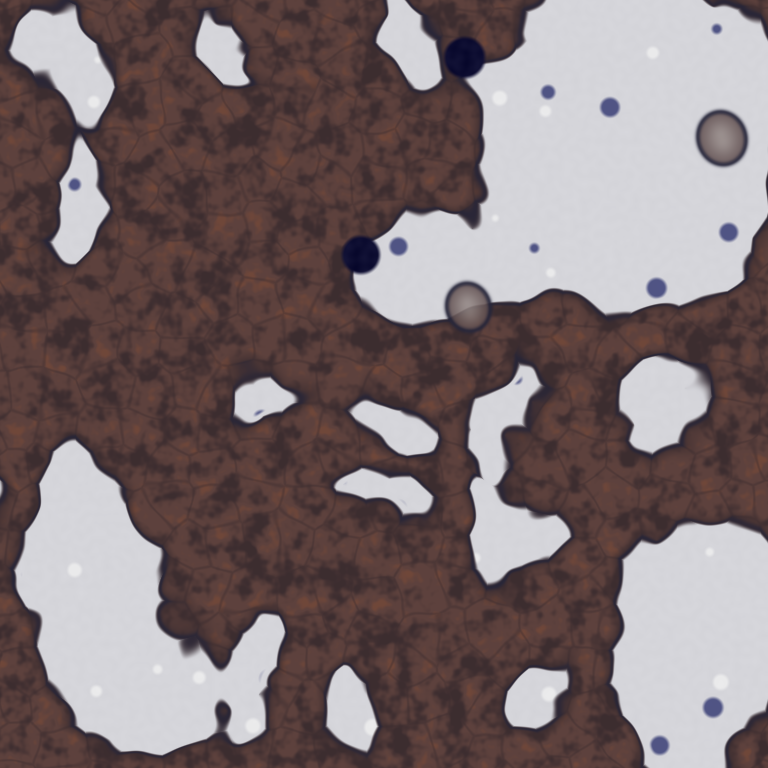
This texture is drawn by a Shadertoy shader. Its source:

```glsl
// Stained brown tissue with pale irregular cavities, dark rims and blue droplets.

const vec3 PALE = vec3(0.835, 0.835, 0.855);
const vec3 BROWN = vec3(0.365, 0.255, 0.238);
const vec3 UMBER = vec3(0.235, 0.175, 0.185);
const vec3 RUST = vec3(0.46, 0.285, 0.22);
const vec3 RIM_BLUE = vec3(0.14, 0.14, 0.22);
const vec3 DROP_BLUE = vec3(0.22, 0.24, 0.46);
const vec3 NAVY = vec3(0.05, 0.05, 0.19);

vec2 hash2(vec2 p, float seed) {
    vec3 q = fract(vec3(p.xyx + seed) * vec3(0.1031, 0.1030, 0.0973));
    q += dot(q, q.yzx + 33.33);
    return fract((q.xx + q.yz) * q.zy);
}

vec2 gradientAt(vec2 cell) {
    float angle = 6.2832 * hash2(cell, 7.0).x;
    return vec2(cos(angle), sin(angle));
}

// Gradient noise, roughly -0.7 to 0.7.
float gnoise(vec2 p) {
    vec2 i = floor(p), f = fract(p);
    vec2 u = f * f * f * (f * (f * 6.0 - 15.0) + 10.0);
    vec2 e = vec2(1.0, 0.0);
    float low = mix(dot(gradientAt(i), f), dot(gradientAt(i + e), f - e), u.x);
    float high = mix(dot(gradientAt(i + e.yx), f - e.yx),
                     dot(gradientAt(i + 1.0), f - 1.0), u.x);
    return mix(low, high, u.y);
}

vec2 warp(vec2 p, float freq, float amount) {
    return p + amount * vec2(gnoise(p * freq + 11.0), gnoise(p * freq + 47.0));
}

float ellipse(vec2 p, vec2 centre, vec2 radii, float angle) {
    float c = cos(angle), s = sin(angle);
    vec2 q = mat2(c, -s, s, c) * (p - centre);
    float k = length(q / radii);
    return k * (k - 1.0) / max(length(q / (radii * radii)), 0.001);
}

float smoothMin(float a, float b, float k) {
    float h = max(k - abs(a - b), 0.0) / k;
    return min(a, b) - h * h * k * 0.25;
}

// Nearest and second nearest cell centre, in canvas units.
vec2 cellDistances(vec2 p, float size) {
    vec2 base = floor(p / size), nearest = vec2(9.0);
    for (int y = -1; y <= 1; y++)
    for (int x = -1; x <= 1; x++) {
        vec2 cell = base + vec2(x, y);
        float d = length(p - (cell + 0.1 + 0.8 * hash2(cell, 19.0)) * size);
        nearest = d < nearest.x ? vec2(d, nearest.x) : vec2(nearest.x, min(nearest.y, d));
    }
    return nearest;
}

// Scattered small cavities, one per cell at most.
float smallCavities(vec2 p, float size) {
    vec2 base = floor(p / size);
    float d = 1.0;
    for (int y = -1; y <= 1; y++)
    for (int x = -1; x <= 1; x++) {
        vec2 cell = base + vec2(x, y);
        vec2 place = hash2(cell, 3.0), shape = hash2(cell, 29.0), pick = hash2(cell, 61.0);
        if (pick.x > 0.72) continue;
        vec2 radii = mix(vec2(0.022, 0.045), vec2(0.052, 0.085), shape);
        d = min(d, ellipse(p, (cell + 0.25 + 0.5 * place) * size, radii, 1.6 * pick.y - 0.6));
    }
    return d;
}

// Signed distance to the cavities, negative inside.
float cavities(vec2 p) {
    float right = smoothMin(ellipse(p, vec2(0.82, 0.82), vec2(0.20, 0.21), 0.0),
                            ellipse(p, vec2(0.60, 0.66), vec2(0.14, 0.07), 0.1), 0.04);
    float left = smoothMin(ellipse(p, vec2(0.12, 0.24), vec2(0.09, 0.16), 0.1),
                           ellipse(p, vec2(0.20, 0.10), vec2(0.09, 0.07), 0.4), 0.04);
    float corner = ellipse(p, vec2(0.91, 0.16), vec2(0.11, 0.18), -0.15);
    float large = min(right, min(left, corner));
    return smoothMin(large, smallCavities(p, 0.2), 0.015);
}

// Soft coverage of sparse round spots.
float spots(vec2 p, float size, float share, vec2 radiusRange, float seed) {
    vec2 cell = floor(p / size), pick = hash2(cell, seed);
    vec2 centre = (cell + 0.25 + 0.5 * hash2(cell, seed + 5.0)) * size;
    float r = mix(radiusRange.x, radiusRange.y, pick.y);
    return step(pick.x, share) * (1.0 - smoothstep(r - 0.003, r + 0.003, length(p - centre)));
}

vec3 tissueColour(vec2 p, float depth, vec2 cells) {
    float mottle = gnoise(p * 26.0) + 0.7 * gnoise(p * 58.0 + 5.0) + 0.35 * gnoise(p * 120.0);
    vec3 col = mix(UMBER, BROWN, smoothstep(-0.55, 0.2, mottle + 0.3 * gnoise(p * 7.0)));
    col = mix(col, RUST, 0.75 * smoothstep(0.25, 0.75, mottle));
    float seam = 1.0 - smoothstep(0.0, 0.006, cells.y - cells.x);
    col = mix(col, UMBER, 0.4 * seam);
    return mix(UMBER, col, smoothstep(0.0, 0.024, depth) * 0.8 + 0.2);
}

vec3 addBubble(vec3 col, vec2 p, vec2 centre, float radius) {
    float d = ellipse(p, centre, vec2(radius, radius * 1.12), 0.3);
    vec3 body = mix(vec3(0.56, 0.51, 0.50), vec3(0.38, 0.31, 0.31), smoothstep(-radius, 0.0, d));
    col = mix(col, body, 0.85 * (1.0 - smoothstep(-0.003, 0.003, d)));
    return mix(col, RIM_BLUE, 0.85 * exp(-d * d / 0.000012));
}

vec3 addDroplet(vec3 col, vec2 p, vec2 centre, float radius) {
    float d = length(p - centre) - radius;
    vec3 body = NAVY + 0.05 * gnoise(p * 70.0);
    return mix(col, body, 1.0 - smoothstep(-0.004, 0.003, d));
}

void mainImage(out vec4 fragColor, in vec2 fragCoord) {
    vec2 p = fragCoord / iResolution.y;
    vec2 bent = warp(warp(p, 7.0, 0.055), 19.0, 0.014);
    vec2 cells = cellDistances(warp(p, 25.0, 0.008), 0.052);
    float depth = cavities(bent) + 0.5 * (0.021 - cells.x);

    // Pale fluid with bright flecks and blue droplets
    vec3 col = PALE + 0.012 * gnoise(p * 90.0);
    float inside = 1.0 - smoothstep(-0.02, -0.010, depth);
    col = mix(col, vec3(0.94), 0.8 * spots(p, 0.075, 0.22, vec2(0.004, 0.011), 83.0));
    float drops = spots(p + 0.03, 0.085, 0.34, vec2(0.005, 0.013), 41.0);
    col = mix(col, DROP_BLUE, 0.85 * inside * drops);

    // Tissue and its dark rim
    col = mix(col, tissueColour(p, depth, cells), smoothstep(-0.004, 0.002, depth));
    float rim = exp(-pow((depth - 0.0025) / 0.0032, 2.0));
    col = mix(col, RIM_BLUE, rim * (0.72 + 0.3 * gnoise(p * 14.0)));

    // Translucent bubbles and large droplets along the cavity walls
    col = addBubble(col, p, vec2(0.61, 0.60), 0.028);
    col = addBubble(col, p, vec2(0.94, 0.82), 0.031);
    col = addDroplet(col, p, vec2(0.605, 0.925), 0.027);
    col = addDroplet(col, p, vec2(0.47, 0.668), 0.025);
    fragColor = vec4(col, 1.0);
}
```
